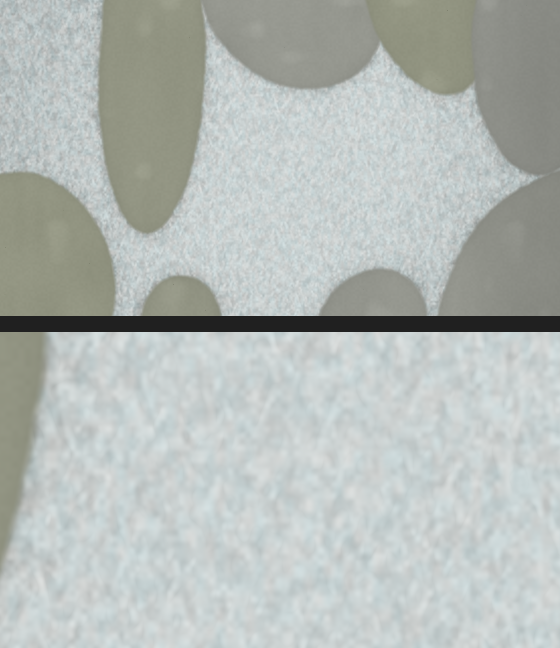
Top, the full canvas; bottom, a detail of the centre.
A Shadertoy shader for this texture:

```glsl
// Smooth grey and olive pebbles set in a pale, glittering, fine-grained ground.

#define GROUND_LIGHT vec3(0.790, 0.820, 0.820)
#define GROUND_DIM   vec3(0.715, 0.745, 0.745)
#define GROUND_RIM   vec3(0.640, 0.660, 0.650)
#define STONE_GREY   vec3(0.585, 0.592, 0.565)
#define STONE_OLIVE  vec3(0.570, 0.580, 0.505)
#define GRAIN_SCALE  120.0
#define GRAIN_DEPTH  0.17
#define GRAIN_TINT   0.035
#define EDGE_BLUR    0.007
#define RIM_WIDTH    0.016
#define STONES       8

// Centre and radii, in units of the canvas height.
const vec4 SHAPE[STONES] = vec4[STONES](
    vec4(0.479, 0.780, 0.168, 0.521), vec4(0.921, 1.000, 0.252, 0.316),
    vec4(1.347, 1.000, 0.183, 0.311), vec4(1.701, 0.861, 0.208, 0.417),
    vec4(1.787, -0.019, 0.393, 0.498), vec4(1.176, -0.042, 0.168, 0.196),
    vec4(0.572, -0.030, 0.128, 0.157), vec4(0.046, 0.074, 0.317, 0.381));

// Lean to the right in radians, and share of olive.
const vec2 LOOK[STONES] = vec2[STONES](
    vec2(0.03, 0.9), vec2(-0.87, 0.1), vec2(-0.35, 1.0), vec2(0.0, 0.0),
    vec2(0.35, 0.1), vec2(0.5, 0.1), vec2(0.0, 0.8), vec2(0.0, 1.0));

float hash(vec2 p) {
    return fract(sin(dot(p, vec2(12.9898, 78.233))) * 43758.5453);
}

float noise(vec2 p) {
    vec2 i = floor(p), f = fract(p);
    f = f * f * (3.0 - 2.0 * f);
    return mix(mix(hash(i), hash(i + vec2(1, 0)), f.x),
               mix(hash(i + vec2(0, 1)), hash(i + vec2(1, 1)), f.x), f.y);
}

vec2 lean(vec2 p, float a) {
    float c = cos(a), s = sin(a);
    return vec2(c * p.x - s * p.y, s * p.x + c * p.y);
}

// Approximate signed distance to an ellipse.
float ellipse(vec2 p, vec2 r) {
    float k = length(p / r);
    return k * (k - 1.0) / max(length(p / (r * r)), 0.001);
}

// Short upright strands that lean both ways.
float strands(vec2 p) {
    vec2 stretch = GRAIN_SCALE * vec2(1.0, 0.5);
    float right = noise(lean(p, 0.4) * stretch);
    float left = noise(lean(p, -0.3) * stretch + 37.0);
    return 0.65 * max(right, left) + 0.35 * noise(p * GRAIN_SCALE * 1.3 + 71.0);
}

vec3 ground(vec2 p, float dim, float gap) {
    vec3 col = mix(GROUND_LIGHT, GROUND_DIM, dim);
    col = mix(col, GROUND_RIM, 0.75 * exp(-max(gap, 0.0) / RIM_WIDTH));
    float near = exp(-max(gap, 0.0) / (3.0 * RIM_WIDTH));
    float depth = GRAIN_DEPTH * (0.9 + 0.4 * dim + 0.4 * near);
    float hue = noise(p * GRAIN_SCALE * vec2(0.8, 0.5) + 19.0) - 0.5;
    return col + depth * (strands(p) - 0.58) + GRAIN_TINT * hue * vec3(1.0, -0.2, -0.5);
}

vec3 stone(vec2 p, float olive, float seed) {
    vec3 col = mix(STONE_GREY, STONE_OLIVE, olive);
    float cloud = noise(p * 7.0 + seed) - 0.5;
    float streak = noise(p * vec2(32.0, 3.0) + seed) - 0.5;
    float dust = noise(p * 150.0 + seed) - 0.5;
    float pale = smoothstep(0.75, 1.0, noise(p * 11.0 + 3.0 * seed));
    float fleck = smoothstep(0.985, 1.0, noise(p * 60.0 + seed));
    col += 0.022 * cloud + 0.012 * streak + 0.016 * dust + 0.035 * pale;
    return col - 0.08 * fleck;
}

void mainImage(out vec4 fragColor, in vec2 fragCoord) {
    vec2 p = fragCoord / iResolution.y;
    vec2 middle = 0.5 * iResolution.xy / iResolution.y;
    float dim = smoothstep(0.3, 1.0, length(p - middle));

    // Distance to the nearest stone, with slightly uneven outlines.
    float wobble = 0.008 * (noise(p * 9.0) - 0.5) + 0.003 * (noise(p * 45.0) - 0.5);
    float dist[STONES];
    float gap = 9.0;
    for (int i = 0; i < STONES; i++) {
        dist[i] = ellipse(lean(p - SHAPE[i].xy, LOOK[i].x), SHAPE[i].zw) + wobble;
        gap = min(gap, dist[i]);
    }

    vec3 col = ground(p, dim, gap);

    // Lay the stones over the ground, each with a faint dark rim.
    float shade = 1.0 - 0.09 * smoothstep(1.35, 1.75, p.x);
    for (int i = 0; i < STONES; i++) {
        vec3 body = stone(p, LOOK[i].y, 13.0 * float(i)) * shade;
        body *= 1.0 - 0.05 * exp(-abs(dist[i]) / RIM_WIDTH);
        col = mix(col, body, smoothstep(EDGE_BLUR, -EDGE_BLUR, dist[i]));
    }

    fragColor = vec4(clamp(col, 0.0, 1.0), 1.0);
}
```
